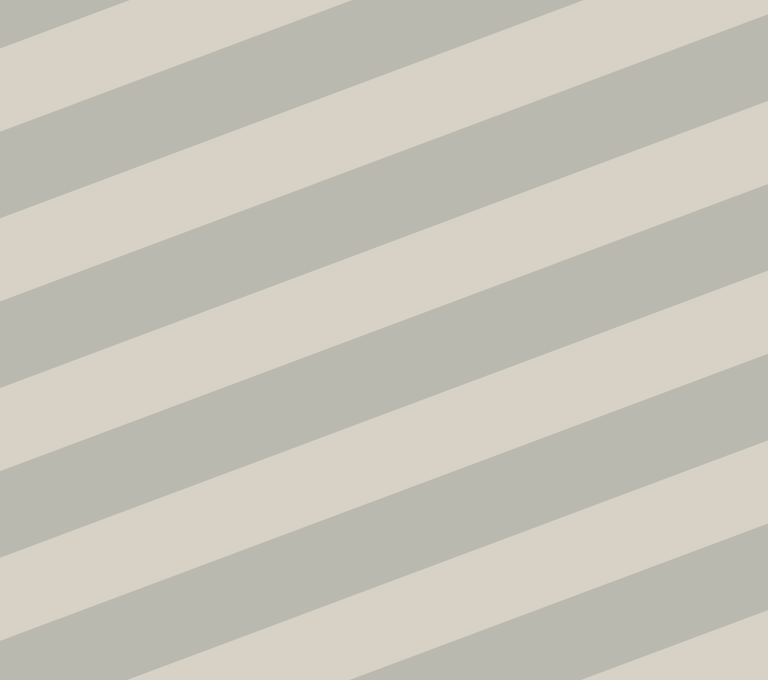
Write a Shadertoy shader that draws this pattern.

```glsl
// Broad flat diagonal stripes in grey-green and cream, rising to the right.

const vec3  GREY  = vec3(0.725, 0.725, 0.688);
const vec3  CREAM = vec3(0.847, 0.820, 0.773);
const float ANGLE  = radians(20.5); // tilt above the horizontal
const float PERIOD = 0.2338;        // stripe pair, in canvas heights
const float GREY_SHARE = 0.51;      // part of a period that is grey
const float CENTRE = -0.0058;       // offset of a grey stripe's axis

// Signed distance to the nearest grey stripe, negative inside.
float stripeDistance(vec2 p) {
    float across = dot(p, vec2(-sin(ANGLE), cos(ANGLE))) - CENTRE;
    float fromAxis = abs(fract(across / PERIOD + 0.5) - 0.5) * PERIOD;
    return fromAxis - 0.5 * GREY_SHARE * PERIOD;
}

void mainImage(out vec4 fragColor, in vec2 fragCoord) {
    vec2 p = fragCoord / iResolution.y;

    // Blend across about one pixel at each edge.
    float halfPixel = 0.6 / iResolution.y;
    float cream = smoothstep(-halfPixel, halfPixel, stripeDistance(p));

    fragColor = vec4(mix(GREY, CREAM, cream), 1.0);
}
```
